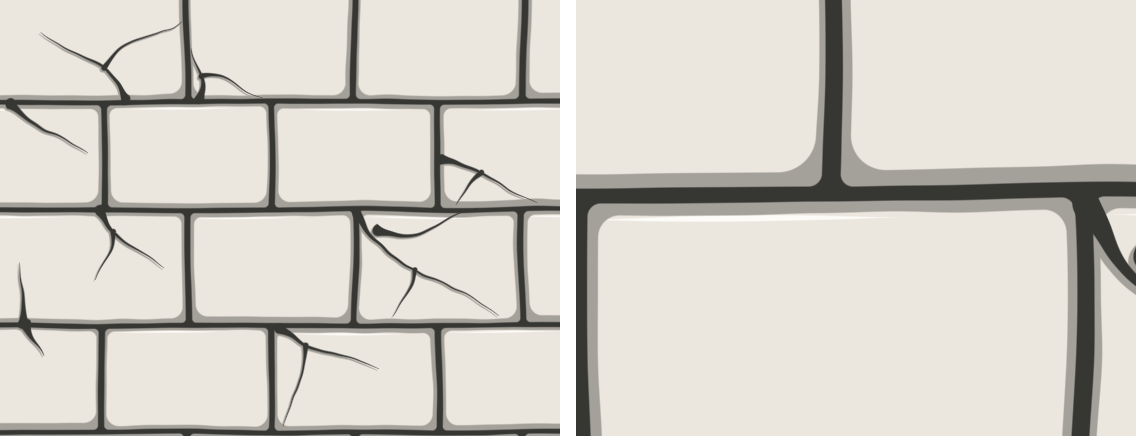
Left, the full canvas; right, a detail of the centre.
Write a Shadertoy shader that draws this pattern.

```glsl
// A cartoon wall of pale blocks in running bond: dark joints, grey bevels, forked cracks.
// Blocks are rounded boxes on a softly warped grid; cracks are tapered, bent strokes
// that grow from a joint along a heading and may split once.

#define WALL_WIDTH 7.68
#define BLOCK vec2(2.30, 1.53)
#define GRID_START vec2(1.42, 1.37)
#define JOINT vec2(0.042, 0.034)
#define BEVEL_LOW vec2(0.042, 0.048)
#define BEVEL_HIGH vec2(0.042, 0.072)
#define CRACK_WIDTH 0.024
#define SHADE_SHIFT vec2(0.022, -0.022)
#define CREAM vec3(0.92, 0.90, 0.87)
#define GREY vec3(0.64, 0.63, 0.60)
#define DARK vec3(0.21, 0.21, 0.20)

const float PI = 3.14159;
const int CRACKS = 10;

// Root and tip of each crack, in wall units with y running down
const vec4 TRUNK[CRACKS] = vec4[CRACKS](
    vec4(1.72, 1.36, 0.55, 0.44), vec4(2.73, 1.36, 2.62, 0.66),
    vec4(0.15, 1.43, 1.20, 2.10), vec4(6.05, 2.20, 7.35, 2.78),
    vec4(4.90, 2.95, 6.85, 4.33), vec4(5.20, 3.15, 6.55, 2.86),
    vec4(1.38, 2.90, 2.25, 3.68), vec4(0.31, 4.43, 0.27, 3.62),
    vec4(0.35, 4.45, 0.60, 4.88), vec4(3.85, 4.51, 5.20, 5.05));

// Split position along the trunk (0 for none), tip of the fork, bend
const vec4 FORK[CRACKS] = vec4[CRACKS](
    vec4(0.32, 2.48, 0.30, 0.08), vec4(0.42, 3.58, 1.35, 0.10),
    vec4(0.0, 0.0, 0.0, 0.03), vec4(0.40, 6.25, 2.80, -0.04),
    vec4(0.45, 5.40, 4.34, 0.06), vec4(0.0, 0.0, 0.0, 0.10),
    vec4(0.27, 1.30, 3.83, 0.07), vec4(0.0, 0.0, 0.0, 0.02),
    vec4(0.0, 0.0, 0.0, 0.05), vec4(0.28, 3.88, 5.85, 0.04));

float hash(vec2 p) {
    p = fract(p * vec2(0.1031, 0.1137) + 0.37);
    p += dot(p, p.yx + 33.33);
    return fract((p.x + p.y) * p.x * 7.13);
}

// Value noise from -1 to 1
float noise(vec2 p) {
    vec2 i = floor(p), f = fract(p);
    f = f * f * (3.0 - 2.0 * f);
    float low = mix(hash(i), hash(i + vec2(1, 0)), f.x);
    float high = mix(hash(i + vec2(0, 1)), hash(i + 1.0), f.x);
    return 2.0 * mix(low, high, f.y) - 1.0;
}

float roundBox(vec2 p, vec2 low, vec2 high, float radius) {
    vec2 q = abs(p - 0.5 * (low + high)) - 0.5 * (high - low) + radius;
    return length(max(q, 0.0)) + min(max(q.x, q.y), 0.0) - radius;
}

vec2 strokePoint(vec2 a, vec2 b, float bend, float t) {
    vec2 d = b - a;
    return a + d * t + vec2(-d.y, d.x) * bend * (sin(PI * t) + 0.5 * sin(2.0 * PI * t));
}

// Stroke that flares at its root and thins to a point
float stroke(vec2 p, vec2 a, vec2 b, float bend, float width, float flare) {
    vec2 d = b - a;
    float t = clamp(dot(p - a, d) / dot(d, d), 0.0, 1.0);
    float halfWidth = width * pow(1.0 - t, 0.7) + flare * exp(-9.0 * t * length(d));
    return length(p - strokePoint(a, b, bend, t)) - halfWidth;
}

float cracks(vec2 p) {
    p += 0.018 * vec2(noise(p * 5.0), noise(p * 5.0 + 19.0));
    float dist = 9.0;
    for (int i = 0; i < CRACKS; i++) {
        vec4 trunk = TRUNK[i], fork = FORK[i];
        dist = min(dist, stroke(p, trunk.xy, trunk.zw, fork.w, CRACK_WIDTH, 0.055));
        if (fork.x > 0.0) {
            vec2 split = strokePoint(trunk.xy, trunk.zw, fork.w, fork.x);
            dist = min(dist, stroke(p, split, fork.yz, -fork.w, 0.7 * CRACK_WIDTH, 0.025));
        }
    }
    return dist;
}

void mainImage(out vec4 fragColor, in vec2 fragCoord) {
    float px = WALL_WIDTH / iResolution.x;
    vec2 wall = vec2(fragCoord.x, iResolution.y - fragCoord.y) * px;

    // Uneven courses and gently leaning joints
    vec2 p = wall + vec2(0.04, 0.022) * vec2(noise(wall * 0.9), noise(wall * 0.8 + 7.0));
    p.y -= 0.03 * cos(PI * (wall.y - GRID_START.y) / BLOCK.y);

    // Block that holds this point; the leftmost one of each course is extra wide
    float row = floor((p.y - GRID_START.y) / BLOCK.y);
    float start = GRID_START.x + 0.5 * BLOCK.x * mod(row, 2.0);
    float column = max(floor((p.x - start) / BLOCK.x), -1.0);
    vec2 low = vec2(start, GRID_START.y) + BLOCK * vec2(column, row);
    vec2 high = low + BLOCK;
    if (column < 0.0) low.x -= BLOCK.x;
    vec2 id = vec2(column, row) + 11.0;

    // Block outline and its inset face
    low += JOINT;
    high -= JOINT;
    float wobble = 0.009 * noise(wall * 3.0 + id * 5.0);
    float block = roundBox(p, low, high, 0.06) + 0.5 * wobble;
    vec2 vary = 0.6 + 0.8 * vec2(hash(id), hash(id + 31.0));
    low += BEVEL_LOW * vary;
    high -= BEVEL_HIGH * vary.yx;
    float radius = p.y < 0.5 * (low.y + high.y) ? 0.10 : 0.17;
    float face = roundBox(p, low, high, radius) + wobble;

    // Thin highlight under the top edge of the face
    float along = (p.x - mix(low.x, high.x, 0.3 + 0.3 * hash(id + 5.0))) / 0.65;
    float glint = abs(p.y - low.y - 0.022) - 0.014 * (1.0 - along * along);

    float crack = cracks(wall);
    float shade = cracks(wall + SHADE_SHIFT) - 0.002;

    vec3 color = mix(CREAM, vec3(0.99, 0.985, 0.97), smoothstep(px, -px, glint));
    color = mix(color, GREY, smoothstep(px, -px, shade));
    color = mix(color, GREY, smoothstep(-px, px, face));
    color = mix(color, DARK, smoothstep(-px, px, block));
    color = mix(color, DARK, smoothstep(px, -px, crack));
    fragColor = vec4(color, 1.0);
}
```
